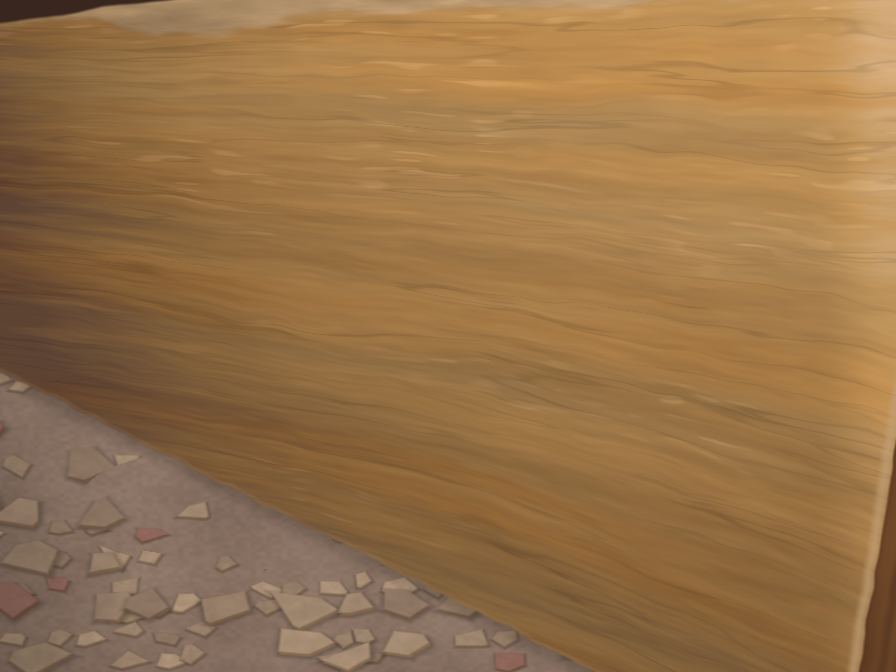
A Shadertoy shader for this texture:

```glsl
float hash(vec2 p) {
    return fract(sin(dot(p, vec2(127.1, 311.7))) * 43758.545);
}

float noise(vec2 p) {
    vec2 i = floor(p), f = fract(p);
    f = f * f * (3.0 - 2.0 * f);
    return mix(mix(hash(i), hash(i + vec2(1, 0)), f.x),
               mix(hash(i + vec2(0, 1)), hash(i + vec2(1, 1)), f.x), f.y);
}

float fbm(vec2 p) {
    float sum = 0.0, weight = 0.5;
    for (int i = 0; i < 4; i++) {
        sum += weight * noise(p);
        p = p * 2.03 + 17.3;
        weight *= 0.5;
    }
    return sum / 0.94;
}

// Irregular five-sided chip
float chipDistance(vec2 p, vec2 cell) {
    float d = -1.0;
    for (int k = 0; k < 5; k++) {
        float n = float(k);
        float a = 1.2566 * (n + 0.75 * hash(cell + n * 3.7));
        d = max(d, dot(p, vec2(cos(a), sin(a))) - mix(0.16, 0.46, hash(cell + n * 5.1 + 9.0)));
    }
    return d;
}

vec3 addChips(vec3 color, vec2 q, float density, float blur) {
    for (int j = 1; j >= -1; j--)
    for (int i = -1; i <= 1; i++) {
        vec2 cell = floor(q) + vec2(i, j);
        float seed = hash(cell + 2.3);
        if (seed > density) continue;
        vec2 local = q - cell - 0.5 - 0.5 * (vec2(hash(cell + 4.1), hash(cell + 8.6)) - 0.5);
        local = vec2(local.x + 0.5 * local.y * (seed - 0.2), local.y * 1.25);
        float top = chipDistance(local, cell);
        float side = chipDistance(local + vec2(-0.02, 0.08), cell);
        float tint = hash(cell + 6.4);
        vec3 face = mix(vec3(0.53, 0.44, 0.37), vec3(0.66, 0.56, 0.46), tint);
        face = mix(face, vec3(0.54, 0.39, 0.34), step(0.95, tint));
        face *= 0.93 + 0.14 * fbm(q * 5.0 + seed * 40.0);
        color *= 1.0 - 0.22 * smoothstep(0.14, -0.02, side);
        color = mix(color, face * vec3(0.80, 0.75, 0.68), smoothstep(blur, -blur, side));
        color = mix(color, face, smoothstep(blur, -blur, top));
    }
    return color;
}

vec3 floorColor(vec2 uv) {
    vec2 q = vec2(uv.x * 1.333, uv.y * 1.4);
    vec3 color = mix(vec3(0.47, 0.385, 0.335), vec3(0.56, 0.47, 0.41), fbm(q * 9.0));
    color *= 0.96 + 0.08 * noise(q * 130.0);
    float clearPath = smoothstep(0.2, 0.05, length((uv - vec2(0.21, 0.25)) * vec2(1.0, 1.6)));
    color = addChips(color, q * 19.0 + 5.0, 0.45 - 0.4 * clearPath, 0.06);
    color = addChips(color, q * 10.5 + 2.0, 0.6 - 0.58 * clearPath, 0.035);
    return color * mix(0.88, 1.03, smoothstep(0.0, 0.22, uv.x + 0.3 * uv.y));
}

// Dark to light ramp of the sandstone
vec3 stoneRamp(float tone) {
    vec3 c = mix(vec3(0.37, 0.26, 0.19), vec3(0.52, 0.38, 0.22), clamp(tone, 0.0, 1.0));
    c = mix(c, vec3(0.64, 0.48, 0.285), clamp(tone - 1.0, 0.0, 1.0));
    c = mix(c, vec3(0.76, 0.58, 0.35), clamp(tone - 2.0, 0.0, 1.0));
    return mix(c, vec3(0.83, 0.68, 0.50), clamp(tone - 3.0, 0.0, 1.0));
}

vec3 slabColor(vec2 uv) {
    // Strata fan out downwards to the right
    float v = uv.y + uv.x * (0.42 * (1.0 - uv.y) - 0.03);
    v += 0.03 * (fbm(vec2(uv.x * 2.5, v * 5.0)) - 0.5);
    v += 0.005 * (noise(vec2(uv.x * 26.0, v * 40.0)) - 0.5);

    float light = -0.15 + 2.5 * (1.0 - exp(-3.0 * uv.x)) + 1.9 * (uv.y - 0.5);
    light += 0.8 * smoothstep(0.91, 1.0, uv.x) - 0.25 * smoothstep(0.5, 0.0, uv.y);

    float bands = fbm(vec2(uv.x * 1.2, v * 20.0)) - 0.5;
    float streaks = fbm(vec2(uv.x * 5.0 + 3.0, v * 100.0)) - 0.5;
    float fibres = noise(vec2(uv.x * 32.0, v * 260.0)) - 0.5;
    vec3 color = stoneRamp(light + 0.75 * bands + 0.8 * streaks + 0.25 * fibres);

    // Rusty and yellow bands, thin dark seams, pale flecks
    float hue = fbm(vec2(uv.x * 1.5 + 8.0, v * 26.0)) - 0.5;
    color *= 1.0 + hue * vec3(0.08, -0.04, -0.25);
    float seam = abs(fbm(vec2(uv.x * 2.5 + 5.0, v * 42.0)) - 0.5);
    color *= 1.0 - 0.11 * smoothstep(0.04, 0.0, seam) * noise(vec2(uv.x * 5.0, v * 40.0));
    float fleck = smoothstep(0.68, 0.9, noise(vec2(uv.x * 24.0, v * 210.0)));
    fleck *= smoothstep(0.45, 0.7, fbm(vec2(uv.x * 4.0, v * 9.0 + 3.0)));
    return mix(color, color * 1.06 + vec3(0.04, 0.04, 0.05), 0.8 * fleck);
}

void mainImage(out vec4 fragColor, in vec2 fragCoord) {
    vec2 uv = fragCoord / iResolution.xy;
    vec3 color = slabColor(uv);

    // Broken pale upper rim and the dark gap behind it
    float rim = 0.966 + 0.17 * uv.x + 0.012 * (fbm(vec2(uv.x * 16.0, 2.0)) - 0.5) - uv.y;
    float rough = fbm(uv * vec2(16.0, 55.0));
    float bite = 0.966 + 0.035 * uv.x - 0.03 * smoothstep(0.1, 0.16, uv.x) * smoothstep(0.34, 0.22, uv.x);
    float pale = smoothstep(-0.006, 0.01, uv.y - bite + 0.03 * (rough - 0.5));
    vec3 rimColor = vec3(0.80, 0.67, 0.52) * (0.75 + 0.4 * rough) * mix(0.8, 1.05, uv.x);
    color = mix(color, rimColor, 0.75 * pale);
    color = mix(color, vec3(0.22, 0.15, 0.12), smoothstep(0.002, -0.004, rim));

    // Worn right edge with timber beyond
    float side = uv.x - 0.957 - 0.12 * uv.y + 0.004 * (noise(uv * 40.0) - 0.5);
    color = mix(color, vec3(0.76, 0.63, 0.48), 0.6 * smoothstep(0.01, 0.0, abs(side + 0.005)));
    vec3 timber = mix(vec3(0.33, 0.20, 0.12), vec3(0.50, 0.33, 0.18), noise(vec2(side * 110.0, uv.y * 5.0)));
    color = mix(color, timber, smoothstep(0.0, 0.004, side));

    // Rubble floor below the slanted base
    float base = uv.y - 0.448 + 0.675 * uv.x + 0.01 * (fbm(uv * 45.0) - 0.5);
    vec3 ground = floorColor(uv) * (1.0 - 0.15 * smoothstep(-0.03, 0.0, base));
    color = mix(color, vec3(0.62, 0.52, 0.40), 0.2 * smoothstep(0.006, 0.0, abs(base - 0.003)));
    color = mix(ground, color, smoothstep(-0.003, 0.003, base));

    fragColor = vec4(color, 1.0);
}
```
